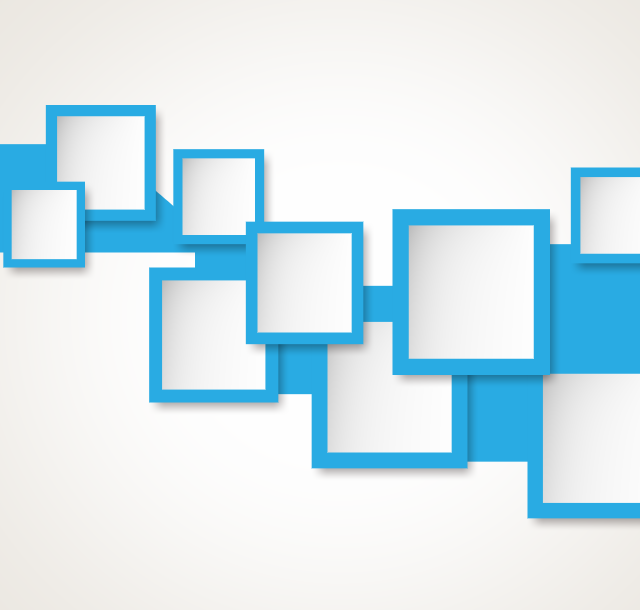
A WebGL 1 fragment shader for this background:

```glsl
precision highp float;
// Overlapping blue square frames joined by blue bars on a warm white backdrop.

uniform vec2 u_resolution;

// The canvas is divided into this many layout units, origin at the lower left.
const vec2 GRID = vec2(768.0, 732.0);

const vec3 BLUE = vec3(0.16, 0.67, 0.89);
const vec3 WHITE = vec3(0.995, 0.995, 0.995);
const vec3 WARM_EDGE = vec3(0.92, 0.905, 0.88);
const vec3 SHADOW_TINT = vec3(0.95, 1.0, 1.0);

const vec2 GLOW_CENTER = vec2(0.53, 0.48);
const vec2 GLOW_RANGE = vec2(0.22, 0.80);
const vec2 SHADOW_OFFSET = vec2(6.0, -8.0);
const float SHADOW_INSET = 3.0;
const float SHADOW_BLUR = 11.0;
const float SHADOW_STRENGTH = 0.36;
const float PANEL_SIDE_SHADE = 0.15;
const float PANEL_TOP_SHADE = 0.08;
const float PANEL_WASH = 0.04;

// Signed distance to a box given as (left, bottom, right, top).
float boxDistance(vec2 p, vec4 box) {
    vec2 d = max(box.xy - p, p - box.zw);
    return length(max(d, 0.0)) + min(max(d.x, d.y), 0.0);
}

float coverage(float dist, float pixel) {
    return clamp(0.5 - dist / pixel, 0.0, 1.0);
}

// Blurred box as the product of soft edges.
float softBox(vec2 p, vec4 box) {
    vec2 blur = vec2(SHADOW_BLUR);
    vec2 s = smoothstep(-blur, blur, p - box.xy)
           * smoothstep(-blur, blur, box.zw - p);
    return s.x * s.y;
}

// White panel, shaded from its left and top edges.
vec3 panelColor(vec2 p, vec4 panel) {
    vec2 uv = clamp((p - panel.xy) / (panel.zw - panel.xy), 0.0, 1.0);
    float fromTop = 1.0 - uv.y;
    float shade = PANEL_SIDE_SHADE * exp(-5.0 * uv.x) * (1.0 - 0.4 * fromTop)
                + PANEL_TOP_SHADE * exp(-5.0 * fromTop) * (1.0 - uv.x)
                + PANEL_WASH * (1.0 - uv.x);
    return WHITE - shade;
}

void drawBar(inout vec3 color, vec2 p, float pixel, vec4 box) {
    color = mix(color, BLUE, coverage(boxDistance(p, box), pixel));
}

// Drop shadow, blue frame, then the panel inside it.
void drawFrame(inout vec3 color, vec2 p, float pixel, vec4 box, float border) {
    vec4 inset = vec4(1.0, 1.0, -1.0, -1.0);
    vec4 shadowBox = box + SHADOW_OFFSET.xyxy + SHADOW_INSET * inset;
    float shadow = SHADOW_STRENGTH * softBox(p, shadowBox);
    color *= 1.0 - shadow * SHADOW_TINT;
    drawBar(color, p, pixel, box);

    vec4 panel = box + border * inset;
    float inside = coverage(boxDistance(p, panel), pixel);
    color = mix(color, panelColor(p, panel), inside);
}

void main() {
    vec2 uv = gl_FragCoord.xy / u_resolution;
    vec2 p = uv * GRID;
    float pixel = GRID.y / u_resolution.y;

    // Backdrop: white glow fading to warm corners
    float fade = smoothstep(GLOW_RANGE.x, GLOW_RANGE.y, length(uv - GLOW_CENTER));
    vec3 color = mix(WHITE, WARM_EDGE, fade);

    // Left bar, its top right corner cut by a slope
    float slope = dot(p - vec2(187.0, 503.0), normalize(vec2(0.86, 1.0)));
    float leftBar = max(boxDistance(p, vec4(-20.0, 429.0, 234.0, 559.0)), slope);
    color = mix(color, BLUE, coverage(leftBar, pixel));

    // Joining bars
    drawBar(color, p, pixel, vec4(234.0, 400.0, 300.0, 452.0));
    drawBar(color, p, pixel, vec4(320.0, 259.0, 390.0, 330.0));
    drawBar(color, p, pixel, vec4(550.0, 178.0, 645.0, 295.0));
    drawBar(color, p, pixel, vec4(650.0, 283.0, 790.0, 439.0));

    // Rear frames
    drawFrame(color, p, pixel, vec4(179.0, 249.0, 334.0, 411.0), 15.5);
    drawFrame(color, p, pixel, vec4(374.0, 170.0, 561.0, 365.0), 19.0);
    drawFrame(color, p, pixel, vec4(633.0, 110.0, 823.0, 302.0), 18.5);
    drawBar(color, p, pixel, vec4(425.0, 346.0, 480.0, 389.0));

    // Front frames
    drawFrame(color, p, pixel, vec4(685.0, 416.0, 800.0, 531.0), 11.5);
    drawFrame(color, p, pixel, vec4(208.0, 439.0, 317.0, 553.0), 11.0);
    drawFrame(color, p, pixel, vec4(55.0, 467.0, 187.0, 606.0), 13.5);
    drawFrame(color, p, pixel, vec4(4.0, 411.0, 102.0, 514.0), 10.0);
    drawFrame(color, p, pixel, vec4(295.0, 319.0, 436.0, 466.0), 14.0);
    drawFrame(color, p, pixel, vec4(471.0, 282.0, 660.0, 481.0), 19.5);

    gl_FragColor = vec4(color, 1.0);
}
```
